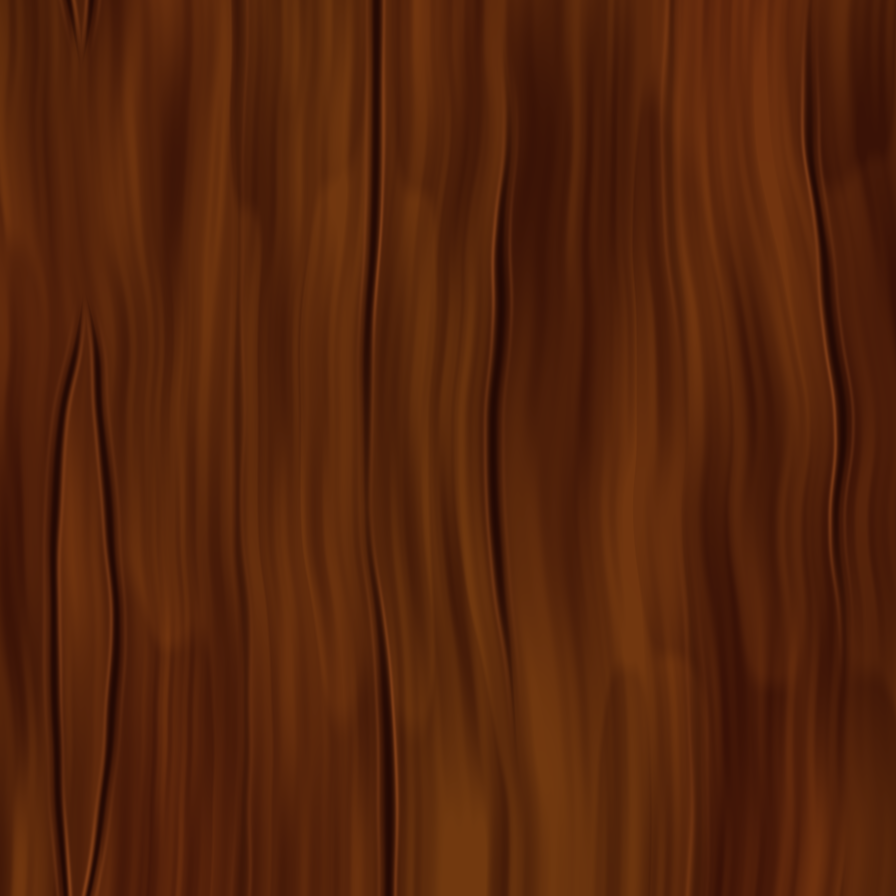
Write a WebGL 2 fragment shader that draws this texture.

```glsl
#version 300 es
precision highp float;
// Dark, hand-painted wood with vertical grain.
// Stretched noise layers give the brush strokes; a loop over lanes adds
// tapering cracks with a soft shadow and lit rims, one of them split open.

uniform vec2 u_resolution;
out vec4 outColor;

const vec3 DARK_WOOD = vec3(0.20, 0.054, 0.018);
const vec3 LIGHT_WOOD = vec3(0.42, 0.192, 0.054);
const vec3 CRACK_COLOR = vec3(0.13, 0.03, 0.012);
const vec3 RIM_COLOR = vec3(0.60, 0.30, 0.12);
const float TONE_MEAN = 0.585;
const float TONE_CONTRAST = 1.65;
const float STROKE_CONTRAST = 0.26;
const float BEND = 0.048;
const int LANES = 6;
const float CRACK_WIDTH = 0.0054;
const float SHADOW_WIDTH = 0.010;
const float RIM_WIDTH = 0.0023;
const float SPLIT_GAP = 0.034;
const float SPLIT_HEIGHT = 0.30;

float hash(vec2 p) {
    return fract(sin(dot(p, vec2(127.1, 311.7))) * 43758.55);
}

float noise(vec2 p) {
    vec2 cell = floor(p);
    vec2 f = fract(p);
    f = f * f * f * (f * (f * 6.0 - 15.0) + 10.0);
    float low = mix(hash(cell), hash(cell + vec2(1.0, 0.0)), f.x);
    float high = mix(hash(cell + vec2(0.0, 1.0)), hash(cell + vec2(1.0)), f.x);
    return mix(low, high, f.y);
}

// Sideways drift shared by the grain and the cracks
float bend(vec2 p) {
    float broad = noise(p * vec2(2.5, 2.6) + 3.7) - 0.5;
    float fine = noise(p * vec2(5.0, 9.0) + 17.3) - 0.5;
    return BEND * (broad + 0.2 * fine);
}

// Long strokes that swell softly and stop at a crisp edge
float strokes(vec2 p) {
    float f = fract(2.0 * noise(p * vec2(19.0, 1.9) + 41.0));
    return f * (1.0 - smoothstep(0.84, 1.0, f));
}

float grainTone(vec2 p) {
    float slant = 0.035 * (noise(p * vec2(9.0, 2.0) + 8.0) - 0.5);
    vec2 q = p + vec2(slant, 0.0);
    float n = 0.23 * noise(q * vec2(8.0, 2.4) + 5.0)
            + 0.27 * noise(q * vec2(23.0, 2.6) + 11.0)
            + 0.28 * noise(q * vec2(58.0, 3.5) + 23.0)
            + 0.22 * noise(q * vec2(125.0, 5.0) + 31.0);
    return TONE_MEAN + TONE_CONTRAST * (n - 0.5) + STROKE_CONTRAST * (strokes(q) - 0.4);
}

// Shades one lane's crack: x = core, y = soft shadow, z = lit rim
vec3 crack(vec2 p, int lane) {
    float id = float(lane);
    bool split = lane == 0;
    float strength = lane % 3 == 1 ? 0.32 : 1.0;
    float centerX = (id + 0.5 + 0.3 * (hash(vec2(id, 1.0)) - 0.5)) / float(LANES);
    float centerY = split ? SPLIT_HEIGHT : hash(vec2(id, 2.0));
    float halfLength = split ? 0.38 : mix(0.34, 0.80, hash(vec2(id, 3.0)));
    float side = hash(vec2(id, 4.0)) < 0.65 ? 1.0 : -1.0;

    // Position along and across the crack
    float along = (fract(p.y - centerY + 0.5) - 0.5) / halfLength;
    float across = p.x - centerX;
    if (split) across = abs(across) - SPLIT_GAP * max(1.0 - along * along, 0.0);
    across *= side;

    float taper = 1.0 - smoothstep(split ? 0.75 : 0.3, 1.0, abs(along));
    float swell = noise(vec2(p.y * 9.0, id * 5.0));
    float width = CRACK_WIDTH * (0.25 + 0.75 * taper) * (0.5 + 0.7 * swell);
    float core = exp(-pow(abs(across) / width, 2.5));
    float shadow = exp(-abs(across - 0.003) / SHADOW_WIDTH);

    // Bright lip on one side, a weaker one on the other
    float lip = width + 1.3 * RIM_WIDTH;
    float nearLip = (across + lip) / RIM_WIDTH;
    float farLip = (across - lip - 0.003) / RIM_WIDTH;
    float lit = 0.35 + 0.65 * noise(vec2(p.y * 7.0, id * 3.0 + 50.0));
    float rim = lit * (exp(-nearLip * nearLip) + 0.45 * exp(-farLip * farLip));
    return strength * taper * vec3(core, shadow, rim);
}

void main() {
    vec2 p = gl_FragCoord.xy / u_resolution;
    p.x += bend(p);

    // Grain, leaning between red and olive brown
    vec3 color = mix(DARK_WOOD, LIGHT_WOOD, clamp(grainTone(p), 0.12, 1.12));
    color.g *= 1.0 + 0.16 * (noise(p * vec2(6.0, 1.8) + 61.0) - 0.5);

    // Cracks
    vec3 marks = vec3(0.0);
    for (int lane = 0; lane < LANES; lane++) {
        marks = max(marks, crack(p, lane));
    }
    color = mix(color, DARK_WOOD, 0.5 * marks.y);
    color = mix(color, RIM_COLOR, 0.72 * marks.z);
    color = mix(color, CRACK_COLOR, 0.92 * marks.x);

    outColor = vec4(color, 1.0);
}
```
